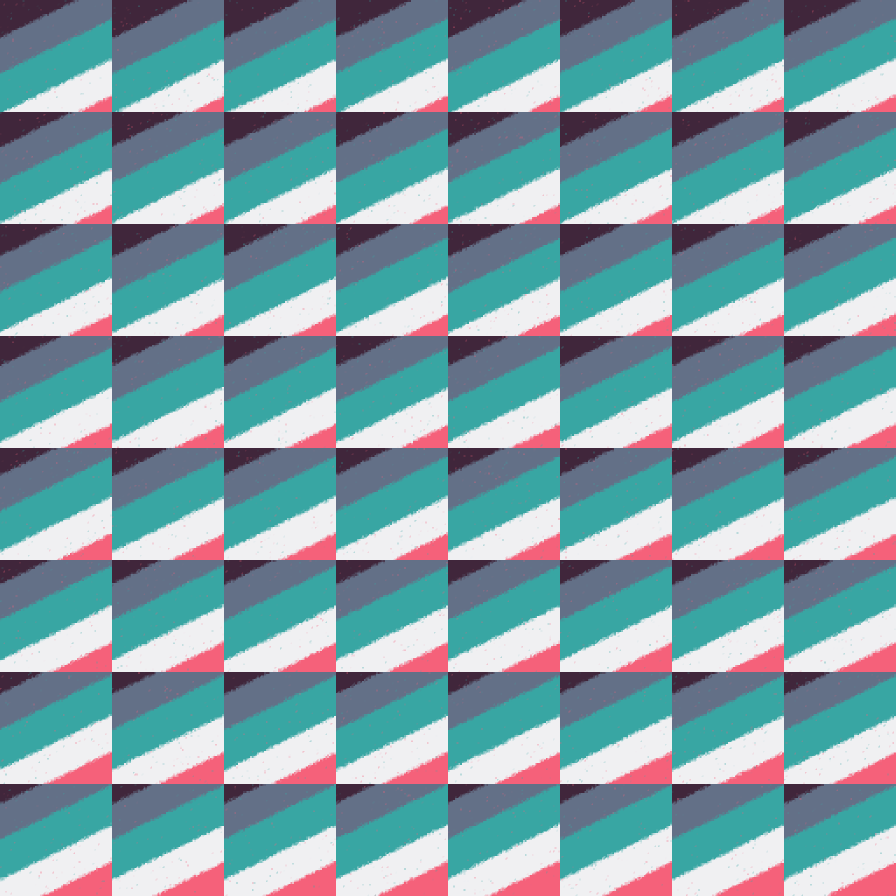
Give the GLSL for this pattern, as a WebGL 2 fragment shader.

```glsl
#version 300 es
precision highp float;
// An 8 by 8 grid of square tiles, each crossed by five slanted colour bands.
// The bands slide a little from row to row; each tile is made of fine grains
// that roughen the band edges and leave faint specks of other colours.

uniform vec2 u_resolution;
out vec4 outColor;

const float TILES = 8.0;            // repeats across and down
const float GRAINS = 64.0;          // grains along one tile side
const float SLOPE = 0.49;           // rise of the bands per tile width
const float SLATE_START = 0.255;    // band edges, measured down a tile
const float TEAL_START = 0.575;
const float WHITE_START = 0.935;
const float PINK_START = 1.262;
const float ROW_DRIFT = 0.0235;     // band shift from one row to the next
const float TILE_JITTER = 0.014;    // random band shift per tile
const float EDGE_ROUGHNESS = 0.022; // random band shift per grain
const float EDGE_SOFTNESS = 0.013;  // half width of the blend between bands
const float SPECK_SHARE = 0.025;    // share of grains that are specks
const float SPECK_STRENGTH = 0.32;  // strongest tint of a speck

const vec3 PLUM  = vec3(0.25, 0.15, 0.23);
const vec3 SLATE = vec3(0.39, 0.44, 0.53);
const vec3 TEAL  = vec3(0.22, 0.65, 0.64);
const vec3 WHITE = vec3(0.94, 0.94, 0.95);
const vec3 PINK  = vec3(0.96, 0.38, 0.48);

// Hash without sine: two numbers to one in 0..1
float hash(vec2 p) {
    vec3 q = fract(p.xyx * 0.1031);
    q += dot(q, q.yzx + 33.33);
    return fract((q.x + q.y) * q.z);
}

// Soft step from 0 to 1 around a band edge
float softEdge(float edge, float d) {
    return clamp(0.5 + 0.5 * (d - edge) / EDGE_SOFTNESS, 0.0, 1.0);
}

// Colour at a distance measured down the slanted bands
vec3 bands(float d) {
    vec3 color = mix(PLUM, SLATE, softEdge(SLATE_START, d));
    color = mix(color, TEAL, softEdge(TEAL_START, d));
    color = mix(color, WHITE, softEdge(WHITE_START, d));
    return mix(color, PINK, softEdge(PINK_START, d));
}

vec3 pattern(vec2 uv) {
    vec2 tile = floor(uv * TILES);
    vec2 grain = floor(uv * TILES * GRAINS);
    vec2 local = (grain + 0.5) / GRAINS - tile;
    float roughness = hash(grain + 5.0);
    float chance = hash(grain + 71.0);

    // Band position, with drift by row and jitter by tile and grain
    float rowFromMiddle = 0.5 * (TILES - 1.0) - tile.y;
    float d = 1.0 - local.y + SLOPE * local.x;
    d += ROW_DRIFT * rowFromMiddle;
    d += TILE_JITTER * (hash(tile + 17.0) - 0.5);
    d += EDGE_ROUGHNESS * (roughness - 0.5);

    // Faint specks, half of them tinted teal and half pink
    vec3 tint = mix(TEAL, PINK, step(chance, 0.5 * SPECK_SHARE));
    float speck = step(chance, SPECK_SHARE) * SPECK_STRENGTH * roughness;
    return mix(bands(d), tint, speck);
}

void main() {
    // Two diagonal samples smooth the tile and grain edges
    float side = min(u_resolution.x, u_resolution.y);
    vec3 lower = pattern((gl_FragCoord.xy - 0.25) / side);
    vec3 upper = pattern((gl_FragCoord.xy + 0.25) / side);
    outColor = vec4(0.5 * (lower + upper), 1.0);
}
```
